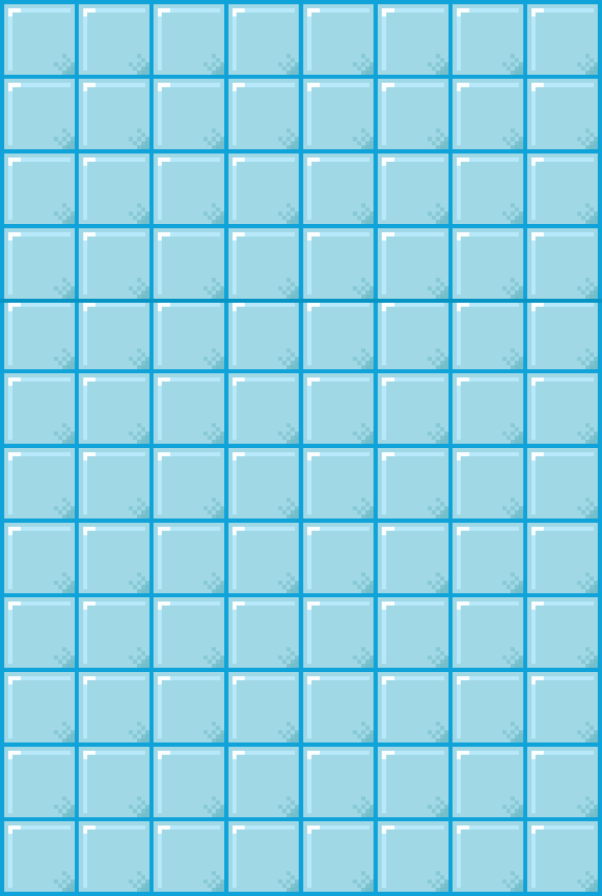
Write a WebGL 2 fragment shader that draws this pattern.

```glsl
#version 300 es
precision highp float;
// Glossy pale blue pixel-art wall tiles, 8 by 12, with one shortened row at a seam.

#define TILES vec2(8.0, 12.0)
#define TILE_CELLS 18.0      // art cells per tile, grout included
#define SEAM_ROW 4.0         // row, from the top, that lacks one cell
#define SAMPLES 4            // antialiasing samples per axis
#define SOFTNESS 1.3         // sample footprint in pixels

uniform vec2 u_resolution;
out vec4 fragColor;

const vec3 GLAZE = vec3(0.627, 0.847, 0.898);
const vec3 GROUT = vec3(0.060, 0.640, 0.850);
const vec3 SEAM_GROUT = vec3(0.020, 0.580, 0.770);
const vec3 SHEEN = vec3(0.720, 0.915, 0.985);
const vec3 GLINT = vec3(0.985, 0.995, 1.000);
const vec3 SPECKLE = vec3(0.530, 0.790, 0.835);
const vec3 SHADE = vec3(0.460, 0.745, 0.795);

// Colour of one cell; c counts right and down from the tile's grout corner.
vec3 tileCell(vec2 c, vec3 grout) {
  if (c.y < 0.5) return grout;
  if (c.x < 0.5) return GROUT;

  // Highlight along the top and left, brightest in the corner.
  float last = TILE_CELLS - 2.0;
  bool top = c.y == 2.0 && c.x >= 2.0 && c.x <= last;
  bool left = c.x == 2.0 && c.y >= 2.0 && c.y <= last;
  if ((top && c.x <= 4.0) || (left && c.y <= 3.0)) return GLINT;
  if (top || left) return SHEEN;

  // Dithered shade, measured in cells from the lower right corner.
  vec2 d = TILE_CELLS - 1.0 - c;
  float diagonal = d.x + d.y;
  float spread = abs(d.x - d.y);
  if (diagonal <= 1.0) return SHADE;
  if (diagonal <= 2.0) return mix(SPECKLE, SHADE, 0.5);
  bool innerDots = diagonal == 4.0 && spread <= 2.0;
  bool outerDots = diagonal == 6.0 && spread == 2.0;
  return innerDots || outerDots ? SPECKLE : GLAZE;
}

vec3 wall(vec2 uv) {
  // One closing grout column on the right; the seam removes one row of cells.
  vec2 grid = TILES * TILE_CELLS + vec2(1.0, 0.0);
  vec2 cell = floor(clamp(vec2(uv.x, 1.0 - uv.y), 0.0, 0.9999) * grid);
  float seam = SEAM_ROW * TILE_CELLS;
  vec3 grout = cell.y == seam ? SEAM_GROUT : GROUT;
  cell.y += step(seam + 0.5, cell.y);
  return tileCell(cell - TILE_CELLS * floor((cell + 0.5) / TILE_CELLS), grout);
}

void main() {
  // Average a small grid of samples to smooth cell edges.
  vec3 sum = vec3(0.0);
  for (int y = 0; y < SAMPLES; y++) {
    for (int x = 0; x < SAMPLES; x++) {
      vec2 offset = (vec2(x, y) + 0.5) / float(SAMPLES) - 0.5;
      sum += wall((gl_FragCoord.xy + offset * SOFTNESS) / u_resolution);
    }
  }
  fragColor = vec4(sum / float(SAMPLES * SAMPLES), 1.0);
}
```
